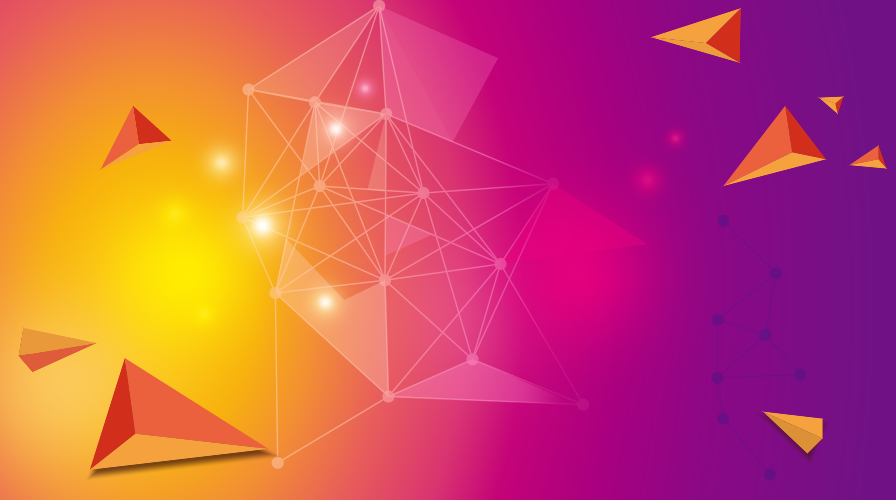
Reproduce this background procedurally as a WebGL 2 fragment shader.

```glsl
#version 300 es
precision highp float;
uniform vec2 u_resolution;
out vec4 outColor;

const vec2 CANVAS = vec2(7.68, 4.30);      // scene units, y runs down from the top edge
const vec2 WARM_CENTRE = vec2(1.3, 2.6);
const float WARM_SQUASH = 0.72;
const float LINE_HALF = 0.006;
const float NODE_RADIUS = 0.052;
const vec3 WHITE = vec3(1.0);
const vec3 PEACH = vec3(1.0, 0.80, 0.70);
const vec3 PINK = vec3(1.0, 0.55, 0.78);
const vec3 MAGENTA = vec3(0.92, 0.0, 0.49);
const vec3 YELLOW = vec3(1.0, 0.94, 0.0);
const vec3 CREAM = vec3(1.0, 0.95, 0.65);
const vec3 INDIGO = vec3(0.30, 0.08, 0.53);
const vec3 RED = vec3(0.82, 0.18, 0.11);
const vec3 CORAL = vec3(0.92, 0.38, 0.24);
const vec3 ORANGE = vec3(0.96, 0.63, 0.24);
const vec3 SHADOW = vec3(0.25, 0.08, 0.05);

const int STOPS = 9;
const float STOP_RADIUS[STOPS] = float[](0.2, 0.9, 1.4, 2.0, 2.7, 3.2, 4.0, 4.8, 6.2);
const vec3 STOP_COLOR[STOPS] = vec3[](
    vec3(0.99, 0.80, 0.04), vec3(0.97, 0.69, 0.05), vec3(0.95, 0.56, 0.20),
    vec3(0.91, 0.37, 0.35), vec3(0.85, 0.20, 0.44), vec3(0.77, 0.01, 0.47),
    vec3(0.66, 0.00, 0.50), vec3(0.55, 0.03, 0.52), vec3(0.44, 0.07, 0.52));

// Main web first, then the faint web on the right
const int MAIN_NODES = 15;
const int ALL_NODES = 23;
const vec2 NODES[ALL_NODES] = vec2[](
    vec2(2.13, 0.77), vec2(2.70, 0.88), vec2(3.31, 0.98), vec2(2.74, 1.60), vec2(3.63, 1.66),
    vec2(4.74, 1.58), vec2(2.08, 1.87), vec2(2.36, 2.52), vec2(3.30, 2.41), vec2(4.29, 2.27),
    vec2(4.05, 3.09), vec2(3.33, 3.41), vec2(2.38, 3.98), vec2(5.00, 3.48), vec2(3.25, 0.05),
    vec2(6.65, 2.35), vec2(6.20, 1.90), vec2(6.15, 2.75), vec2(6.56, 2.88), vec2(6.86, 3.22),
    vec2(6.15, 3.25), vec2(6.60, 4.08), vec2(6.20, 3.60));

float px;      // size of one pixel in scene units
vec2 p;        // current point
vec3 color;

float cross2(vec2 a, vec2 b) { return a.x * b.y - a.y * b.x; }

float sideDistance(vec2 a, vec2 b) { return cross2(b - a, p - a) / length(b - a); }

float triangle(vec2 a, vec2 b, vec2 c, float blur) {
    float turn = sign(cross2(b - a, c - a));
    float d = min(min(turn * sideDistance(a, b), turn * sideDistance(b, c)), turn * sideDistance(c, a));
    return smoothstep(-0.5, 0.5, d / (px + blur));
}

float segment(vec2 a, vec2 b) {
    vec2 ab = b - a;
    return length(p - a - ab * clamp(dot(p - a, ab) / dot(ab, ab), 0.0, 1.0));
}

void paint(vec3 tint, float amount) { color = mix(color, tint, amount); }

void haze(vec2 centre, float radius, vec3 tint, float amount) {
    vec2 q = (p - centre) / radius;
    paint(tint, amount * exp(-dot(q, q)));
}

// Coloured halo with a pale core
void spark(vec2 centre, float radius, vec3 tint, float core) {
    haze(centre, radius, tint, 0.65);
    haze(centre, radius * 0.4, WHITE, core);
}

void facet(vec2 a, vec2 b, vec2 c, vec3 tint, float amount) { paint(tint, amount * triangle(a, b, c, 0.0)); }

// Joins every pair of nodes that lie within reach
vec2 web(int first, int last, float reach) {
    float lines = 0.0, dots = 0.0;
    for (int i = first; i < last; i++) {
        dots = max(dots, clamp((NODE_RADIUS - distance(p, NODES[i])) / px + 0.5, 0.0, 1.0));
        for (int j = i + 1; j < last; j++) {
            if (distance(NODES[i], NODES[j]) > reach) continue;
            lines = max(lines, clamp((LINE_HALF - segment(NODES[i], NODES[j])) / px + 0.5, 0.0, 1.0));
        }
    }
    return vec2(lines, dots);
}

// Folded pyramid: ridge point m splits outline a, b, c into three faces
void shard(vec2 a, vec2 b, vec2 c, vec2 m, vec3 upper, vec3 lower, float shade) {
    vec2 drop = vec2(0.02, 0.05);
    paint(SHADOW, shade * triangle(a + drop, b + drop, c + drop, 0.08));
    facet(a, m, c, RED, 1.0);
    facet(a, b, m, upper, 1.0);
    facet(b, m, c, lower, 1.0);
}

void main() {
    px = CANVAS.x / u_resolution.x;
    p = gl_FragCoord.xy / u_resolution * CANVAS;
    p.y = CANVAS.y - p.y;

    // Warm to violet gradient
    float r = length((p - WARM_CENTRE) * vec2(1.0, WARM_SQUASH));
    color = STOP_COLOR[0];
    for (int i = 1; i < STOPS; i++)
        paint(STOP_COLOR[i], clamp((r - STOP_RADIUS[i - 1]) / (STOP_RADIUS[i] - STOP_RADIUS[i - 1]), 0.0, 1.0));
    haze(vec2(0.55, 3.3), 0.75, vec3(0.99, 0.82, 0.45), 0.75);
    haze(vec2(1.6, 2.35), 0.55, YELLOW, 0.9);
    haze(vec2(3.95, 2.7), 0.65, PINK, 0.22);
    haze(vec2(4.95, 2.35), 0.60, MAGENTA, 0.85);

    // Translucent facets
    facet(vec2(2.13, 0.77), vec2(3.25, 0.05), vec2(2.70, 0.88), PEACH, 0.20);
    facet(vec2(3.25, 0.05), vec2(4.27, 0.50), vec2(3.88, 1.22), PINK, 0.24);
    facet(vec2(3.25, 0.05), vec2(3.88, 1.22), vec2(3.31, 0.98), PINK, 0.30);
    facet(vec2(2.70, 0.88), vec2(3.31, 0.98), vec2(2.58, 1.50), PEACH, 0.36);
    facet(vec2(3.31, 0.98), vec2(3.30, 1.65), vec2(3.15, 1.63), PEACH, 0.25);
    facet(vec2(3.31, 1.85), vec2(3.70, 2.02), vec2(3.30, 2.20), PINK, 0.28);
    facet(vec2(2.45, 2.05), vec2(3.33, 3.41), vec2(2.36, 2.52), PEACH, 0.36);
    facet(vec2(2.45, 2.05), vec2(2.95, 2.58), vec2(3.33, 3.41), PEACH, 0.36);
    facet(vec2(2.95, 2.58), vec2(3.30, 2.41), vec2(3.33, 3.41), PEACH, 0.36);
    facet(vec2(4.05, 3.09), vec2(3.33, 3.41), vec2(4.95, 3.48), PINK, 0.35 * smoothstep(4.9, 4.4, p.x));
    facet(vec2(4.74, 1.58), vec2(5.55, 2.10), vec2(4.29, 2.27), MAGENTA, 0.45);

    // Webs
    vec2 bright = web(0, MAIN_NODES, 1.7);
    float fade = mix(1.0, 0.2, smoothstep(4.1, 4.8, p.x));
    paint(mix(PEACH, PINK, smoothstep(2.8, 4.2, p.x)), fade * max(0.55 * bright.x, 0.5 * bright.y));
    vec2 faint = web(MAIN_NODES, ALL_NODES, 0.75);
    paint(INDIGO, max(0.3 * faint.x, 0.5 * faint.y));

    // Lights
    spark(vec2(2.25, 1.94), 0.22, CREAM, 1.0);
    spark(vec2(2.88, 1.11), 0.15, PEACH, 0.9);
    spark(vec2(1.90, 1.40), 0.14, CREAM, 0.4);
    spark(vec2(2.79, 2.60), 0.14, CREAM, 0.9);
    spark(vec2(1.50, 1.84), 0.13, YELLOW, 0.1);
    spark(vec2(1.75, 2.70), 0.10, YELLOW, 0.1);
    spark(vec2(3.13, 0.76), 0.08, PINK, 0.4);
    spark(vec2(5.55, 1.55), 0.12, MAGENTA, 0.05);
    spark(vec2(5.79, 1.19), 0.07, MAGENTA, 0.1);

    // Floating shards
    shard(vec2(1.07, 3.08), vec2(2.30, 3.86), vec2(0.77, 4.04), vec2(1.16, 3.73), CORAL, ORANGE, 0.7);
    shard(vec2(1.14, 0.91), vec2(0.86, 1.46), vec2(1.47, 1.21), vec2(1.19, 1.24), CORAL, ORANGE, 0.0);
    shard(vec2(6.73, 0.91), vec2(6.20, 1.60), vec2(7.08, 1.37), vec2(6.79, 1.31), CORAL, ORANGE, 0.0);
    shard(vec2(6.35, 0.07), vec2(5.58, 0.32), vec2(6.34, 0.54), vec2(6.05, 0.37), ORANGE, ORANGE * 0.97, 0.0);
    shard(vec2(7.23, 0.83), vec2(7.02, 0.84), vec2(7.18, 0.98), vec2(7.16, 0.89), ORANGE, ORANGE, 0.0);
    shard(vec2(7.53, 1.25), vec2(7.28, 1.42), vec2(7.60, 1.45), vec2(7.53, 1.37), CORAL, ORANGE, 0.0);
    shard(vec2(0.20, 2.82), vec2(0.83, 2.95), vec2(0.28, 3.20), vec2(0.16, 3.06), ORANGE * 0.95, CORAL * 0.95, 0.0);
    shard(vec2(7.05, 3.60), vec2(6.54, 3.54), vec2(6.92, 3.90), vec2(7.05, 3.77), ORANGE, ORANGE * 0.9, 0.6);
    outColor = vec4(color, 1.0);
}
```
